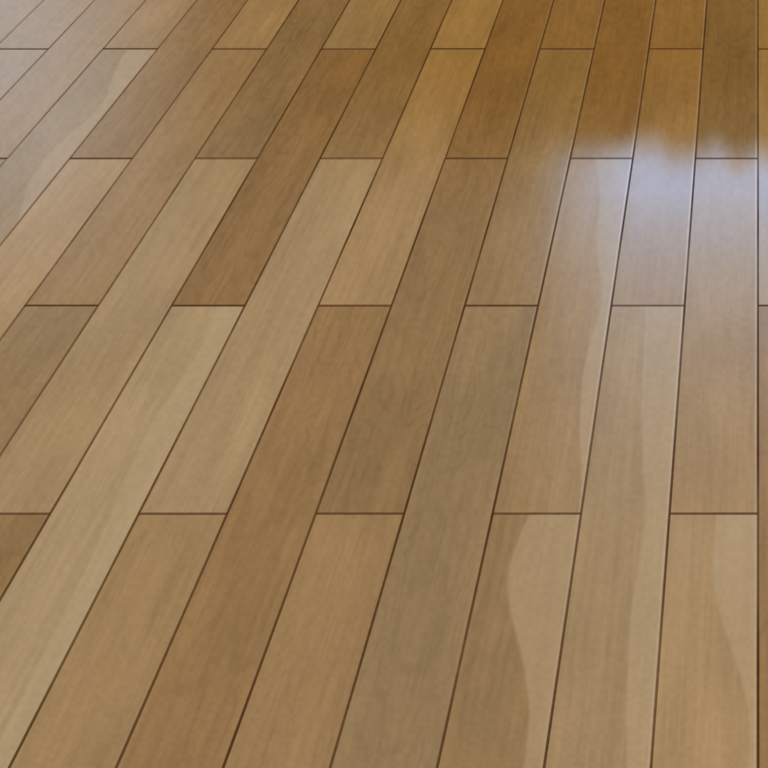
A WebGL 1 fragment shader for this texture:

```glsl
precision highp float;
// Oak strip floor in perspective: staggered planks, dark seams, window glare at the right.
uniform vec2 u_resolution;

float hash(vec2 p) {
  vec3 q = fract(p.xyx * 0.1031);
  q += dot(q, q.yzx + 33.33);
  return fract((q.x + q.y) * q.z);
}

float noise(vec2 p) {
  vec2 i = floor(p), f = fract(p);
  f = f * f * (3.0 - 2.0 * f);
  return mix(mix(hash(i), hash(i + vec2(1.0, 0.0)), f.x),
             mix(hash(i + vec2(0.0, 1.0)), hash(i + vec2(1.0, 1.0)), f.x), f.y);
}

// Wood of one plank; pos is across (0..1) and along (0..1)
vec3 plankColor(vec2 id, vec2 pos) {
  float tone = hash(id + 17.0), tint = hash(id + 71.0);
  vec3 wood = mix(vec3(0.535, 0.415, 0.275), vec3(0.655, 0.545, 0.395), tone);
  wood += (tint - 0.5) * vec3(0.015, -0.015, -0.035);

  // Fine fibres and broad mottling, stretched along the plank
  vec2 g = pos + hash(id + 5.0) * 40.0;
  float fibre = noise(g * vec2(34.0, 12.0)) + noise(g * vec2(15.0, 5.0)) - 1.0;
  float cloud = noise(g * vec2(3.0, 7.0)) - 0.5;
  wood *= 1.0 + 0.045 * fibre + 0.08 * cloud;

  // Curved growth rings, stronger on dark planks
  float bend = noise(g * vec2(2.5, 4.0)) + 0.5 * noise(g * vec2(6.0, 11.0));
  float ring = sin(26.0 * bend + 7.0 * pos.x);
  wood *= 1.0 - 0.035 * (1.1 - tone) * smoothstep(0.2, 1.0, ring);

  // Pale sapwood along one edge of a few planks
  float edge = pos.x + 0.5 * noise(g * vec2(1.0, 4.0)) + 0.5 * pos.y;
  float sap = smoothstep(1.22, 1.28, edge) * step(0.8, hash(id + 43.0));
  return mix(wood, vec3(0.70, 0.60, 0.46), 0.55 * sap);
}

void main() {
  vec2 p = gl_FragCoord.xy / u_resolution;
  float px = 1.0 / min(u_resolution.x, u_resolution.y);
  float down = 1.0 - p.y;

  // Floor plane: u counts planks across, v counts joint rows into the distance
  float depth = down + 0.9115;
  float slope = (p.x - 0.987) / depth;
  float u = slope * 13.72;
  float v = (1.0 / depth - 0.6328) / 0.1309;
  float column = floor(u);
  float s = 0.5 * v + 0.5 * mod(column + 1.0, 2.0);
  vec2 id = vec2(column, floor(s));
  vec3 color = plankColor(id, vec2(fract(u), fract(s)));

  // Warm, darker far end
  float far = (1.0 - smoothstep(0.08, 0.30, down)) * smoothstep(0.15, 0.65, p.x);
  color *= mix(vec3(1.0), vec3(0.92, 0.84, 0.62), far);

  // Soft daylight at the upper left
  float haze = (1.0 - smoothstep(0.0, 0.32, p.x)) * (1.0 - smoothstep(0.0, 0.55, down));
  color = mix(color, vec3(0.72, 0.71, 0.74), 0.6 * haze);

  // Blue window glare with a crisp far edge and a long near fade
  float ripple = 0.03 * (noise(vec2(u * 3.0, v * 2.0)) - 0.5);
  float glare = smoothstep(0.165, 0.235, down + ripple) * exp(-5.5 * max(down - 0.25, 0.0));
  glare *= smoothstep(0.66, 0.86, p.x + 0.12 * (down - 0.2) + ripple);
  glare *= 0.82 + 0.18 * hash(id + 29.0);
  color = mix(color, vec3(0.71, 0.74, 0.85), 0.88 * glare);

  // Distances to the long seams and the end joints, in canvas units
  float across = (u - floor(u + 0.5)) * depth / 13.72 * inversesqrt(1.0 + slope * slope);
  float along = abs(s - floor(s + 0.5)) * 0.2618 * depth * depth;
  float seamWidth = 0.00092 * depth;
  float seam = 1.0 - smoothstep(seamWidth - px, seamWidth + px, abs(across));
  float joint = 1.0 - smoothstep(seamWidth - px, seamWidth + px, along);

  // Worn bevels catch the light beside the seams
  float bevel = 1.0 - smoothstep(0.0, 0.0012 + px, abs(across + 0.0022 * depth));
  float lit = 0.12 * smoothstep(0.5, 0.9, p.x) + 0.45 * glare;
  color = mix(color, vec3(0.82, 0.81, 0.83), bevel * lit);

  // Seams fade toward the left and vary along their length
  float wear = 0.65 + 0.35 * noise(vec2(floor(u + 0.5) * 7.0, v * 4.0));
  vec3 gap = mix(vec3(0.27, 0.17, 0.09), vec3(0.24, 0.22, 0.26), glare);
  color = mix(color, gap, seam * wear * mix(0.5, 0.92, smoothstep(0.0, 0.6, p.x + 0.4 * down)));
  color = mix(color, gap, joint * (0.55 + 0.3 * hash(id + 61.0)));

  // Faint surface mottling
  color += 0.022 * (noise(p * 190.0) - 0.5);
  gl_FragColor = vec4(color, 1.0);
}
```
